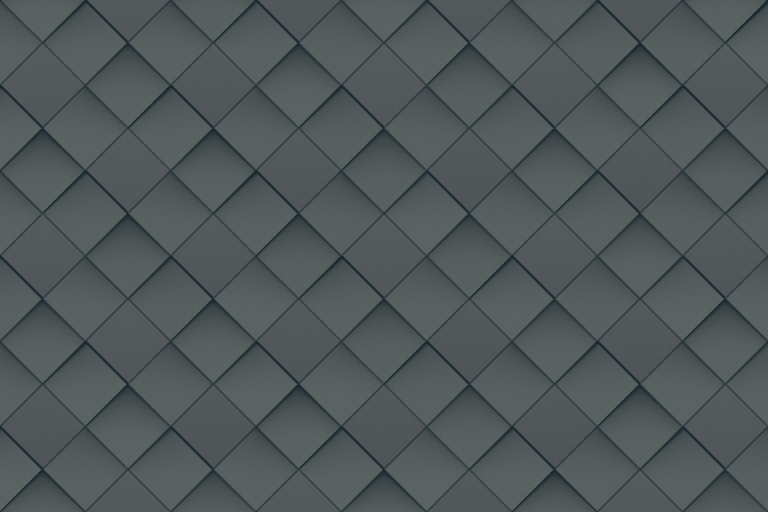
Write a WebGL 2 fragment shader that draws this pattern.

```glsl
#version 300 es
precision highp float;
// Slate grey diamond tiles set at alternating heights, with shaded upper edges and dark joints.

uniform vec2 u_resolution;
out vec4 outColor;

const vec2 TILES = vec2(9.0, 6.0);           // diamonds across and down
const vec3 TILE_LIGHT = vec3(0.352, 0.380, 0.380);
const vec3 TILE_DIM = vec3(0.322, 0.346, 0.352);
const vec3 RAISED_TOP = vec3(0.335, 0.355, 0.365);
const vec3 RAISED_BASE = vec3(0.312, 0.334, 0.345);
const vec3 SHADE = vec3(0.140, 0.180, 0.195);
const vec3 JOINT = vec3(0.070, 0.140, 0.170);
const float JOINT_HALF_WIDTH = 0.010;        // in tile sides
const float HEAVY_HALF_WIDTH = 0.016;
const float SOFT_WIDTH = 0.20;               // reach of the soft shadow
const float CORE_WIDTH = 0.050;              // reach of the dark wedge
const float SHADE_JITTER = 0.22;
const float TONE_JITTER = 0.006;
const float GRAIN = 0.005;

float hash(vec2 p) {
    vec3 q = fract(p.xyx * 0.1031);
    q += dot(q, q.yzx + 33.33);
    return fract((q.x + q.y) * q.z);
}

float gradientDot(vec2 cell, vec2 offset) {
    float angle = 6.2832 * hash(cell);
    return dot(vec2(cos(angle), sin(angle)), offset);
}

float gradientNoise(vec2 p) {
    vec2 i = floor(p), f = fract(p);
    vec2 u = f * f * f * (f * (f * 6.0 - 15.0) + 10.0);
    vec2 e = vec2(0.0, 1.0);
    float low = mix(gradientDot(i, f), gradientDot(i + e.yx, f - e.yx), u.x);
    float high = mix(gradientDot(i + e, f - e), gradientDot(i + 1.0, f - 1.0), u.x);
    return mix(low, high, u.y);
}

// Shadow along one edge: x is the soft part, y the dark wedge, both growing toward the apex.
vec2 edgeShadow(float dist, float towardApex) {
    float soft = exp(-dist / (SOFT_WIDTH * mix(0.55, 1.0, towardApex)));
    float wedge = CORE_WIDTH * mix(0.25, 1.0, towardApex);
    return vec2(soft * mix(0.55, 1.0, towardApex), exp(-dist * dist / (wedge * wedge)));
}

float jointLine(float dist, float halfWidth, float pixel) {
    return 1.0 - smoothstep(halfWidth - pixel * 0.5, halfWidth + pixel, dist);
}

void main() {
    vec2 uv = gl_FragCoord.xy / u_resolution;
    vec2 p = vec2(uv.x, 1.0 - uv.y) * TILES;
    float pixel = 1.4 * TILES.y / u_resolution.y;

    // Diagonal lattice: x runs to the lower right, y to the upper right
    vec2 lattice = vec2(p.x + p.y, p.x - p.y);
    vec2 cell = floor(lattice);
    vec2 f = lattice - cell;
    vec2 even = 1.0 - mod(cell, 2.0);
    float pocket = even.x * even.y;
    float raised = (1.0 - even.x) * (1.0 - even.y);
    float fromLeft = f.x;                    // distance from upper left edge
    float fromRight = 1.0 - f.y;             // distance from upper right edge
    float fall = 0.5 * (fromLeft + fromRight);

    // Tile surface
    vec3 color = mix(TILE_DIM, TILE_LIGHT, smoothstep(0.05, 0.7, fall));
    color = mix(color, mix(RAISED_TOP, RAISED_BASE, fall), raised);
    color += TONE_JITTER * (hash(cell + 7.0) * 2.0 - 1.0);
    color += GRAIN * gradientNoise(p * vec2(12.0, 40.0));

    // Shadows cast on the upper edges of sunken and tilted tiles
    float depth = 1.0 + SHADE_JITTER * (hash(cell + 31.0) * 2.0 - 1.0);
    vec2 left = edgeShadow(fromLeft, 1.0 - fromRight) * even.y * depth;
    vec2 right = edgeShadow(fromRight, 1.0 - fromLeft) * even.x * depth;
    left *= mix(vec2(0.40, 0.75), vec2(0.55, 0.50), pocket);
    right *= mix(vec2(0.42, 0.22), vec2(0.55, 0.50), pocket);
    vec2 shadow = 1.0 - (1.0 - left) * (1.0 - right);
    color = mix(color, SHADE, clamp(shadow.x, 0.0, 1.0));
    color = mix(color, JOINT, clamp(shadow.y, 0.0, 1.0));

    // Joints, heavier below the lower left side of raised tiles
    vec2 toEdge = min(f, 1.0 - f);
    float besideRaised = 1.0 - mod(floor(lattice.x), 2.0);
    float evenJoint = mod(floor(lattice.y + 0.5), 2.0);
    float heavy = (1.0 - besideRaised) * evenJoint;
    float rising = jointLine(toEdge.x, JOINT_HALF_WIDTH, pixel) * 0.55;
    float falling = jointLine(toEdge.y, mix(JOINT_HALF_WIDTH, HEAVY_HALF_WIDTH, heavy), pixel);
    falling *= mix(0.50, 0.85, heavy);
    color = mix(color, JOINT, max(rising, falling));

    outColor = vec4(color, 1.0);
}
```
